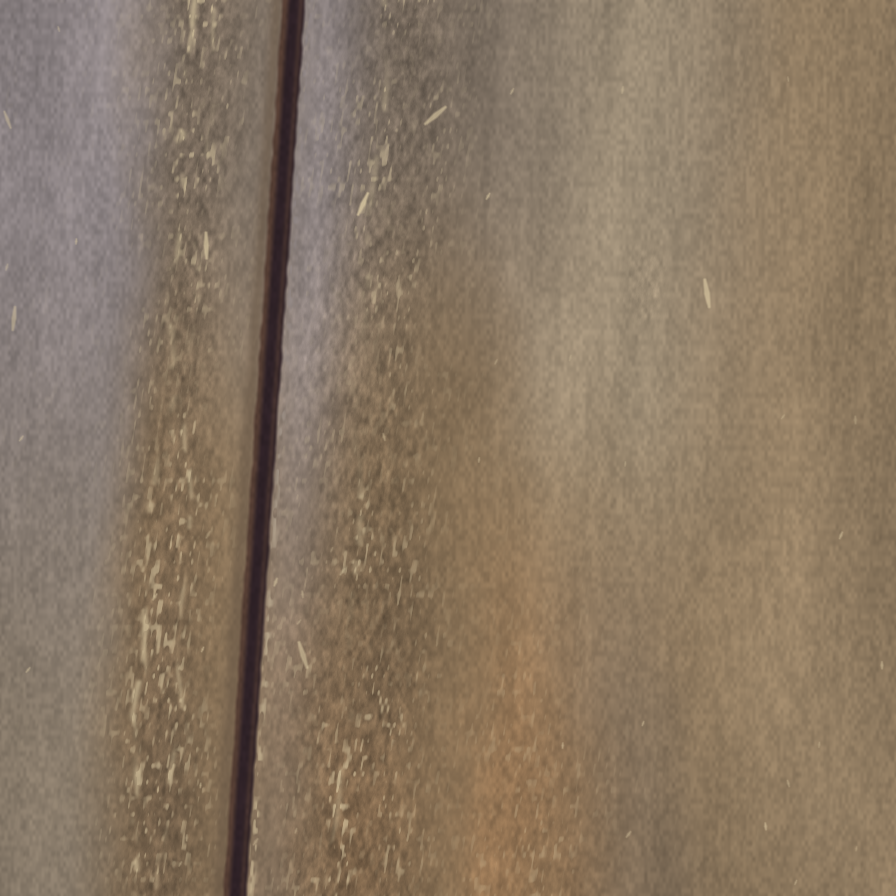
Reproduce this texture procedurally as a WebGL 1 fragment shader.

```glsl
precision highp float;
uniform vec2 u_resolution;

const vec3 BROWN = vec3(0.54, 0.45, 0.34);
const vec3 TAN = vec3(0.62, 0.56, 0.47);
const vec3 GREY = vec3(0.49, 0.44, 0.39);
const vec3 BLUE_GREY = vec3(0.56, 0.525, 0.53);
const vec3 UMBER = vec3(0.41, 0.34, 0.27);
const vec3 RUST = vec3(0.60, 0.45, 0.31);
const vec3 SEAM_DARK = vec3(0.18, 0.13, 0.15);
const vec3 SEAM_RIM = vec3(0.33, 0.24, 0.20);
const vec3 STRAW = vec3(0.85, 0.78, 0.63);
const float SEAM_BOTTOM = 0.262;
const float SEAM_TOP = 0.328;
const float SEAM_HALF = 0.0125;
const float GRAIN = 0.14;
const float STREAKS = 0.12;
const float ROUGHNESS = 0.5;
const float GRIT = 0.75;
const float SOFTNESS = 0.0016;

float hash(vec2 p) {
  return fract(sin(dot(p, vec2(127.1, 311.7))) * 43758.5453);
}

float noise(vec2 p) {
  vec2 i = floor(p), f = fract(p);
  f = f * f * (3.0 - 2.0 * f);
  return mix(mix(hash(i), hash(i + vec2(1.0, 0.0)), f.x),
             mix(hash(i + vec2(0.0, 1.0)), hash(i + 1.0), f.x), f.y);
}

float fbm(vec2 p) {
  float sum = 0.0, amp = 0.533;
  for (int i = 0; i < 4; i++) {
    sum += amp * noise(p);
    p = p * 2.03 + 17.3;
    amp *= 0.5;
  }
  return sum;
}

float bell(float x, float center, float width) {
  float d = (x - center) / width;
  return exp(-d * d);
}

// Scattered tapered slivers, one chance per grid cell
float slivers(vec2 p, float cells, float chance, float len, float width, float tilt, float seed) {
  float cover = 0.0;
  vec2 home = floor(p * cells);
  for (int j = -1; j <= 1; j++) {
    for (int i = -1; i <= 1; i++) {
      vec2 cell = home + vec2(float(i), float(j));
      float pick = hash(cell + seed);
      vec2 jitter = vec2(hash(cell + seed + 3.7), hash(cell + seed + 8.1));
      vec2 d = p - (cell + jitter) / cells;
      float angle = tilt * (hash(cell + seed + 5.3) - 0.3);
      vec2 along = vec2(sin(angle), cos(angle));
      float size = mix(0.5, 1.0, hash(cell + seed + 9.9));
      float t = clamp(dot(d, along), -len * size, len * size);
      float taper = 1.0 - 0.5 * abs(t) / (len * size);
      float dist = length(d - along * t) - width * size * taper;
      float shape = 1.0 - smoothstep(-SOFTNESS, SOFTNESS, dist);
      cover = max(cover, shape * step(pick, chance) * mix(0.5, 1.0, jitter.x));
    }
  }
  return cover;
}

void main() {
  vec2 uv = gl_FragCoord.xy / u_resolution;
  float s = uv.x - mix(SEAM_BOTTOM, SEAM_TOP, uv.y);
  float cloud = fbm(uv * vec2(7.0, 3.0));
  float wobble = (cloud - 0.5) * 0.12;
  float high = smoothstep(0.1, 0.8, uv.y + wobble);

  // Broad tones of the two panels
  vec3 color = mix(BROWN, GREY, smoothstep(0.4, 0.85, uv.y + wobble));
  float right = smoothstep(0.6, 0.95, uv.x + wobble);
  color = mix(color, mix(BROWN, TAN, 0.3), right);
  color = mix(color, TAN, 0.8 * bell(uv.x + wobble, 0.71, 0.11) * smoothstep(0.25, 0.6, uv.y));
  color = mix(color, GREY, 0.4 * bell(uv.x + wobble, 0.69, 0.07) * (1.0 - smoothstep(0.2, 0.5, uv.y)));
  float leftPanel = 1.0 - smoothstep(-0.2, -0.11, s + wobble * 0.8);
  color = mix(color, mix(mix(GREY, TAN, 0.4), BLUE_GREY, high), leftPanel);
  color = mix(color, BLUE_GREY, bell(s, 0.04, 0.045) * mix(0.25, 0.85, high));

  // Worn bands beside the seam and rust stains
  float leftBand = bell(s + wobble * 0.5, -0.095, 0.055);
  float rightBand = bell(s + wobble * 0.6, 0.115, 0.07);
  color = mix(color, UMBER, leftBand * mix(0.6, 0.25, high));
  color = mix(color, UMBER, rightBand * mix(0.45, 0.15, high));
  color = mix(color, BROWN * 0.92, 0.6 * bell(uv.x + wobble, 0.51, 0.08) * bell(uv.y, 0.55, 0.2));
  float stain = bell(uv.x + wobble, 0.59, 0.075) * (1.0 - smoothstep(0.0, 0.55, uv.y));
  stain += 0.7 * bell(uv.x + wobble, 0.39, 0.08) * (1.0 - smoothstep(0.0, 0.45, uv.y));
  color = mix(color, RUST, clamp(stain * cloud * 1.2, 0.0, 0.6));

  // Vertical streaks, mottling and fine woven grain
  float streak = fbm(vec2(s * 45.0, uv.y * 3.0)) - 0.5;
  float fine = noise(uv * vec2(290.0, 170.0)) + 0.5 * noise(vec2(s * 170.0, uv.y * 50.0) + 40.0) - 0.75;
  color *= 1.0 + STREAKS * streak + 0.26 * (cloud - 0.5) + GRAIN * fine;

  // Pitted texture, strongest in the worn bands
  float knot = bell(uv.x, 0.72, 0.028) * bell(uv.y, 0.68, 0.05);
  float worn = clamp(leftBand + rightBand + 0.5 * stain + 0.6 * knot, 0.0, 1.0);
  float pits = fbm(vec2(s * 190.0 - uv.y * 12.0, uv.y * 85.0)) - 0.5;
  color *= 1.0 + ROUGHNESS * worn * pits;

  // Irregular pale grit: fine ticks clumped along wandering cracks
  float wander = (fbm(vec2(2.0, uv.y * 9.0)) - 0.5) * 0.035;
  float crack = bell(s + wander, -0.115, 0.004) + 0.6 * bell(s - wander, -0.085, 0.003);
  crack += 0.5 * bell(s - wander, 0.105, 0.004);
  float lines = 0.7 * leftBand + 0.55 * rightBand + 0.35 * stain + 0.06;
  float clump = smoothstep(0.25, 0.7, noise(vec2(s * 35.0, uv.y * 16.0) + 9.0));
  float flake = noise(vec2(s * 300.0 - uv.y * 25.0, uv.y * 110.0));
  float tick = smoothstep(0.6, 0.95, flake) * mix(0.25, 1.0, clump);
  float seep = smoothstep(0.4, 0.75, noise(vec2(s * 90.0, uv.y * 60.0) + 3.0));
  seep *= mix(0.35, 1.0, clump);
  color = mix(color, STRAW, clamp((tick * lines + 0.8 * seep * crack) * GRIT, 0.0, 0.7));

  // Sparse specks and straw
  color = mix(color, STRAW, 0.65 * slivers(uv, 22.0, 0.08, 0.004, 0.0018, 1.0, 31.0));
  color = mix(color, STRAW, 0.9 * slivers(uv, 7.0, 0.12, 0.016, 0.0034, 1.9, 57.0));

  // Dark seam with brown rim and broken glints on its right lip
  float edge = abs(s) - SEAM_HALF;
  float spark = noise(vec2(s * 300.0, uv.y * 110.0) + 5.0);
  float glint = bell(s, 0.018, 0.004) * smoothstep(0.45, 0.85, spark);
  color = mix(color, UMBER, 0.6 * bell(s, -0.018, 0.009));
  color = mix(color, mix(STRAW, BLUE_GREY, high), 0.6 * glint);
  vec3 groove = mix(SEAM_RIM, SEAM_DARK, smoothstep(-0.01, -0.002, s));
  groove = mix(groove, SEAM_RIM, 0.5 * bell(s, 0.008, 0.003));
  groove *= 1.0 + GRAIN * fine;
  float ragged = 0.002 * (noise(vec2(s * 60.0, uv.y * 70.0)) - 0.5);
  color = mix(groove, color, smoothstep(-0.0025, 0.0025, edge + ragged));

  gl_FragColor = vec4(clamp(color, 0.0, 1.0), 1.0);
}
```
